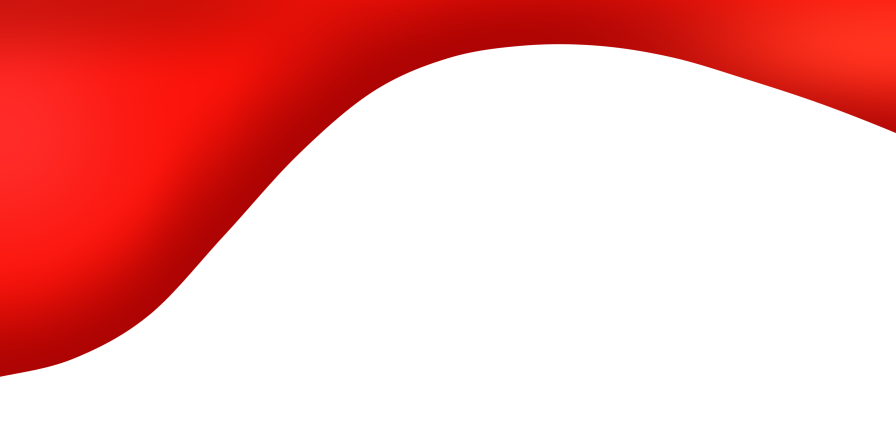
A Shadertoy shader for this background:

```glsl
// A glossy red wave sweeps across the top of a white field.
// A smooth spline gives its lower edge; the distance to that edge
// shades the fold, and two soft glows light the left and right ends.

const vec3 PAPER      = vec3(1.0);
const vec3 DEEP_RED   = vec3(0.68, 0.015, 0.01);
const vec3 BRIGHT_RED = vec3(0.98, 0.07, 0.03);
const vec3 LEFT_LIGHT  = vec3(1.0, 0.17, 0.16);
const vec3 RIGHT_LIGHT = vec3(1.0, 0.20, 0.12);

const vec2 LEFT_CENTRE  = vec2(0.0, 0.70);
const vec2 LEFT_RADII   = vec2(0.28, 0.26);
const vec2 RIGHT_CENTRE = vec2(1.97, 0.90);
const vec2 RIGHT_RADII  = vec2(0.40, 0.13);

const float FOLD_WIDTH = 0.26;  // reach of the shadow along the edge
const float TOP_WIDTH  = 0.20;  // reach of the shadow along the top
const float TOP_SHADE  = 0.18;

// Edge heights at even steps, with one extra knot beyond each side.
const int KNOTS = 15;
const float EDGE[KNOTS] = float[KNOTS](
    0.133, 0.159, 0.2005, 0.297, 0.474, 0.656, 0.796, 0.870,
    0.898, 0.898, 0.872, 0.823, 0.768, 0.703, 0.630);

// Catmull-Rom curve: returns height and slope at x in 0..2.
vec2 waveEdge(float x) {
    float spans = float(KNOTS - 3);
    float t = clamp(x * 0.5, 0.0, 1.0) * spans;
    int i = min(int(t), KNOTS - 4);
    float f = t - float(i);
    float a = EDGE[i], b = EDGE[i + 1], c = EDGE[i + 2], d = EDGE[i + 3];
    float k1 = 0.5 * (c - a);
    float k2 = a - 2.5 * b + 2.0 * c - 0.5 * d;
    float k3 = 0.5 * (d - a) + 1.5 * (b - c);
    float height = b + f * (k1 + f * (k2 + f * k3));
    float slope = (k1 + f * (2.0 * k2 + 3.0 * f * k3)) * spans * 0.5;
    return vec2(height, slope);
}

float glow(vec2 p, vec2 centre, vec2 radii) {
    vec2 q = (p - centre) / radii;
    return exp(-dot(q, q));
}

void mainImage(out vec4 fragColor, in vec2 fragCoord) {
    // Canvas units: x runs 0..2, y runs 0..1.
    vec2 p = fragCoord / iResolution.xy * vec2(2.0, 1.0);
    float pixel = 1.0 / iResolution.y;

    vec2 edge = waveEdge(p.x);
    float dist = (p.y - edge.x) / sqrt(1.0 + edge.y * edge.y);

    // Fold shading, darkest along the curve.
    vec3 red = mix(DEEP_RED, BRIGHT_RED, smoothstep(0.0, FOLD_WIDTH, dist));

    // Lights at both ends.
    float leftGlow = glow(p, LEFT_CENTRE, LEFT_RADII);
    leftGlow *= smoothstep(0.05, 0.30, dist);
    red = mix(red, LEFT_LIGHT, leftGlow);
    red = mix(red, RIGHT_LIGHT, glow(p, RIGHT_CENTRE, RIGHT_RADII));

    // Shadow under the top border, fading toward the crest.
    float topShadow = 1.0 - smoothstep(0.0, TOP_WIDTH, 1.0 - p.y);
    topShadow *= 1.0 - smoothstep(0.3, 1.0, p.x);
    red *= 1.0 - TOP_SHADE * topShadow;

    float cover = smoothstep(-0.7 * pixel, 0.7 * pixel, dist);
    fragColor = vec4(mix(PAPER, red, cover), 1.0);
}
```
